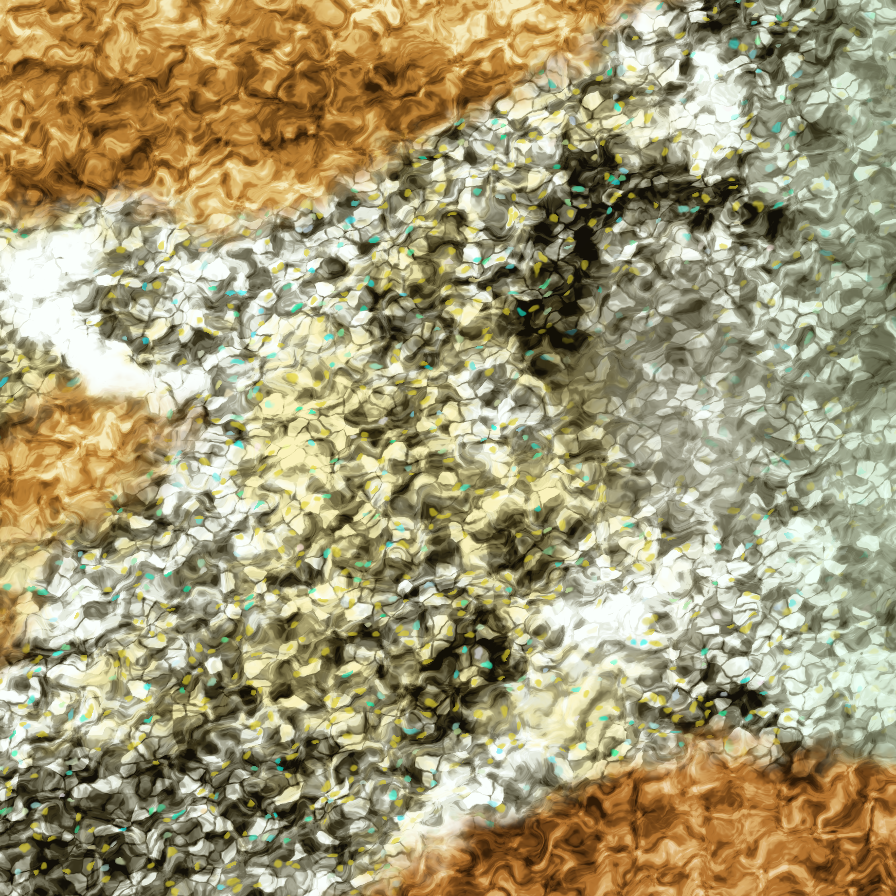
This texture is drawn by a Shadertoy shader. Its source:

```glsl
vec3 hash3(vec2 cell) {
    uvec3 v = uvec3(ivec3(cell, 7)) * 1664525u + 1013904223u;
    v.x += v.y * v.z; v.y += v.z * v.x; v.z += v.x * v.y;
    v ^= v >> 16;
    v.x += v.y * v.z; v.y += v.z * v.x; v.z += v.x * v.y;
    return vec3(v >> 16) / 65536.0;
}

vec3 noise3(vec2 p) {
    vec2 i = floor(p), f = fract(p);
    f = f * f * (3.0 - 2.0 * f);
    return mix(mix(hash3(i), hash3(i + vec2(1, 0)), f.x),
               mix(hash3(i + vec2(0, 1)), hash3(i + vec2(1, 1)), f.x), f.y);
}

vec3 fbm(vec2 p) {
    vec3 sum = vec3(0);
    float amp = 0.53;
    for (int i = 0; i < 4; i++) {
        sum += amp * noise3(p);
        p = mat2(1.6, 1.2, -1.2, 1.6) * p + 17.0;
        amp *= 0.5;
    }
    return sum;
}

vec2 turn(vec2 p, float a) {
    return mat2(cos(a), -sin(a), sin(a), cos(a)) * p;
}

// Distance to the nearest grain centre, border gap, and the grain's cell
vec4 grains(vec2 p) {
    vec2 base = floor(p), nearest = base;
    float d1 = 9.0, d2 = 9.0;
    for (int y = -1; y <= 1; y++)
    for (int x = -1; x <= 1; x++) {
        vec2 cell = base + vec2(x, y);
        float d = length(cell + hash3(cell).xy - p);
        if (d < d1) { d2 = d1; d1 = d; nearest = cell; }
        else d2 = min(d2, d);
    }
    return vec4(d1, d2 - d1, nearest);
}

// Soft tilted ellipse
float spot(vec2 p, vec2 centre, vec2 radius, float angle) {
    return 1.0 - smoothstep(0.5, 1.3, length(turn(p - centre, angle) / radius));
}

vec3 greyStone(float v) {
    vec3 c = mix(vec3(0.07, 0.06, 0.03), vec3(0.22, 0.20, 0.11), smoothstep(0.0, 0.2, v));
    c = mix(c, vec3(0.45, 0.44, 0.35), smoothstep(0.2, 0.42, v));
    c = mix(c, vec3(0.66, 0.66, 0.58), smoothstep(0.42, 0.64, v));
    c = mix(c, vec3(0.90, 0.92, 0.87), smoothstep(0.64, 0.82, v));
    return mix(c, vec3(0.98, 1.0, 0.99), smoothstep(0.85, 1.05, v));
}

vec3 rustStone(float v) {
    vec3 c = mix(vec3(0.20, 0.12, 0.03), vec3(0.47, 0.30, 0.10), smoothstep(0.0, 0.3, v));
    c = mix(c, vec3(0.73, 0.50, 0.20), smoothstep(0.28, 0.54, v));
    c = mix(c, vec3(0.88, 0.74, 0.44), smoothstep(0.54, 0.78, v));
    return mix(c, vec3(0.96, 0.92, 0.74), smoothstep(0.78, 1.0, v));
}

void mainImage(out vec4 fragColor, in vec2 fragCoord) {
    vec2 p = fragCoord / iResolution.xy;

    // Ragged coordinates for the zones, swirled ones for the grain
    vec2 w = p + 0.09 * (fbm(p * 8.0).xy - 0.5) + 0.035 * (fbm(p * 45.0).yz - 0.5);
    vec2 q = turn(p + 0.022 * (fbm(p * 32.0).xy - 0.5), 0.4);
    vec3 fine = fbm(q * vec2(60, 95) + 2.5 * noise3(p * 50.0).xy) - 0.5;
    vec3 broad = fbm(p * 9.0 + 40.0) - 0.5;

    // Rust zones: upper left, lower right, left edge
    float top = smoothstep(-0.02, 0.03, w.y - 0.76 - 0.27 * smoothstep(0.2, 0.9, w.x));
    float low = smoothstep(-0.02, 0.03, 0.01 + 0.16 * smoothstep(0.3, 0.8, w.x) - w.y)
              * smoothstep(0.34, 0.42, w.x);
    float side = max(spot(w, vec2(0.06, 0.48), vec2(0.14, 0.09), 0.3),
                     0.7 * spot(w, vec2(0.0, 0.29), vec2(0.05, 0.08), 0.0));
    float rust = max(top, max(low, side));

    // Pale patches
    float pale = spot(w, vec2(0.04, 0.69), vec2(0.09, 0.06), 0.0)
               + spot(w, vec2(0.13, 0.60), vec2(0.12, 0.035), -0.55)
               + 0.8 * spot(w, vec2(0.67, 0.30), vec2(0.08, 0.04), 0.2)
               + 0.7 * spot(w, vec2(0.90, 0.37), vec2(0.04, 0.05), 0.0)
               + 0.7 * spot(w, vec2(0.80, 0.88), vec2(0.05, 0.06), -0.7)
               + 0.8 * spot(w, vec2(0.50, 0.06), vec2(0.035, 0.08), 0.0);

    // Dark hollows
    float dark = spot(w, vec2(0.64, 0.72), vec2(0.05, 0.15), -0.2)
               + spot(w, vec2(0.78, 0.77), vec2(0.12, 0.035), -0.3)
               + spot(w, vec2(0.51, 0.23), vec2(0.055, 0.11), -0.3)
               + 0.8 * spot(w, vec2(0.61, 0.40), vec2(0.05, 0.035), 0.4)
               + 0.7 * spot(w, vec2(0.10, 0.07), vec2(0.28, 0.10), 0.0)
               + 0.8 * spot(w, vec2(0.34, 0.16), vec2(0.07, 0.03), 0.0)
               + 0.9 * spot(w, vec2(0.05, 0.25), vec2(0.12, 0.018), 0.2)
               + 0.8 * spot(w, vec2(0.85, 0.19), vec2(0.09, 0.018), -0.8)
               + 0.7 * spot(w, vec2(0.84, 0.97), vec2(0.10, 0.05), 0.0)
               + 0.4 * spot(w, vec2(0.35, 0.87), vec2(0.22, 0.04), 0.2);

    // Grey crystals, calmer toward the right
    float calm = max(spot(w, vec2(0.76, 0.56), vec2(0.17, 0.15), 0.0), smoothstep(0.8, 1.0, w.x));
    vec4 g = grains(q * vec2(48, 66));
    float facet = (hash3(g.zw).z - 0.5) * smoothstep(0.0, 0.25, g.y);
    float tone = 0.69 + (0.68 * facet + 1.15 * fine.x - 0.16 * (1.0 - smoothstep(0.0, 0.2, g.y)))
               * (1.0 - 0.5 * calm) + 0.7 * broad.x - 0.05 * calm;
    tone += 0.5 * pale - 0.42 * min(dark, 1.2);

    // Fibrous fan
    float fan = spot(w, vec2(0.65, 0.23), vec2(0.13, 0.05), 0.4);
    float fibre = noise3(turn(p, 0.45 + 0.15 * broad.y) * vec2(9, 130)).x;
    tone = mix(tone, 0.35 + 0.95 * fibre + 0.5 * fine.x, 0.85 * fan);

    vec3 grey = greyStone(tone);
    float warm = smoothstep(-0.12, 0.22, broad.z + 0.5 * fine.z) * (1.0 - smoothstep(0.6, 0.85, p.x));
    grey *= mix(vec3(1), vec3(1.0, 0.95, 0.74), warm * (1.0 - min(pale, 1.0)));
    grey *= mix(vec3(1), vec3(0.94, 1.0, 0.96), smoothstep(0.75, 1.0, p.x));

    // Coloured flecks, mostly yellow
    vec4 s = grains(q * vec2(90, 125) + 31.0);
    vec3 pick = hash3(s.zw + 90.0);
    vec3 hue = mix(vec3(0.88, 0.82, 0.18), pick.zxy, step(0.6, pick.y));
    float fleck = step(0.86, pick.x) * (1.0 - smoothstep(0.25, 0.55, s.x));
    grey = mix(grey, hue, 0.65 * fleck * (1.0 - 0.8 * calm) * (1.0 - min(pale, 1.0)));

    // Rust grain, redder and darker at the bottom
    float rustTone = 0.60 + 1.15 * fine.y + 0.22 * facet + 0.7 * broad.y
                   - 0.10 * low + 0.3 * pale - 0.38 * min(dark, 1.0);
    vec3 ochre = rustStone(rustTone) * mix(vec3(1), vec3(0.97, 0.91, 0.92), low);

    fragColor = vec4(mix(grey, ochre, rust), 1.0);
}
```
